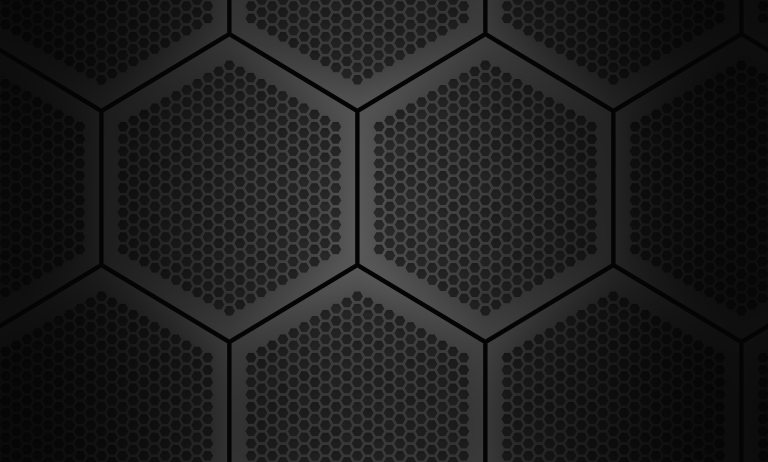
Give the GLSL for this pattern, as a Shadertoy shader.

```glsl
// Dark metal hexagon plates split by black seams, each punched with a
// hexagonal field of small holes. Two nested hexagon lattices give the
// layout; a periodic cosine light brightens the middle of the tile.

const float TAU = 6.2831853;
const float ROOT3 = 1.7320508;

// Offset from the nearest point of a centred rectangular lattice.
vec2 fromNearest(vec2 p, vec2 period) {
    vec2 a = p - period * round(p / period);
    vec2 b = p - period * 0.5;
    b -= period * round(b / period);
    return dot(a, a) < dot(b, b) ? a : b;
}

// Hexagon radius measured to the flats, with vertices up and down.
float hexRadius(vec2 p) {
    p = abs(p);
    return max(p.x, 0.5 * p.x + 0.5 * ROOT3 * p.y);
}

float hash(vec2 p) {
    vec3 q = fract(vec3(p.xyx) * 0.1031);
    q += dot(q, q.yzx + 33.33);
    return fract((q.x + q.y) * q.z);
}

void mainImage(out vec4 fragColor, in vec2 fragCoord) {
    vec2 uv = fragCoord / iResolution.xy;
    float pixel = 3.0 / iResolution.x;

    // Three plates across, two staggered rows down; plate width is 1.
    vec2 plate = fromNearest((uv - vec2(0.632, 0.593)) * vec2(3.0, ROOT3),
                             vec2(1.0, ROOT3));
    float edge = 0.5 - hexRadius(plate);

    // Holes: ten rings around the centre, turned 30 degrees to the plate.
    // The pitch undoes the slight vertical stretch of the plates.
    vec2 pitch = vec2(0.04795, 0.0460);
    vec2 grid = plate / pitch;
    vec2 hole = fromNearest(grid, vec2(ROOT3, 1.0));
    vec2 holeCentre = grid - hole;
    float holeDist = (hexRadius(hole.yx) - 0.39) * pitch.x;
    float punched = 1.0 - smoothstep(-0.6 * pixel, 0.6 * pixel, holeDist);
    punched *= step(hexRadius(holeCentre), 9.1);

    // Plate surface, lighter toward its rim and corners.
    float shade = 0.29 + 0.035 * smoothstep(0.16, 0.0, edge);
    shade += 0.03 * smoothstep(0.38, 0.57, length(plate));

    // Hole floor with slight variation and a shadow under the upper lip.
    vec2 holeId = round(holeCentre * vec2(2.0 / ROOT3, 2.0));
    float holeShade = 0.156 + 0.02 * (hash(holeId + 40.0) - 0.5);
    holeShade -= 0.018 * smoothstep(0.0, 0.4, hole.y);
    shade = mix(shade, holeShade, punched);

    // Light falls off to the sides, and less toward top and bottom.
    vec2 wave = 0.5 + 0.5 * cos(TAU * (uv - vec2(0.485, 0.55)));
    float light = mix(0.19, 1.0, pow(wave.x, 1.1)) * mix(0.77, 1.0, wave.y);
    shade *= light;

    // Black seam between plates.
    float seam = 1.0 - smoothstep(-0.6 * pixel, 0.6 * pixel, edge - 0.0085);
    shade = mix(shade, 0.016, seam);

    fragColor = vec4(vec3(shade), 1.0);
}
```
